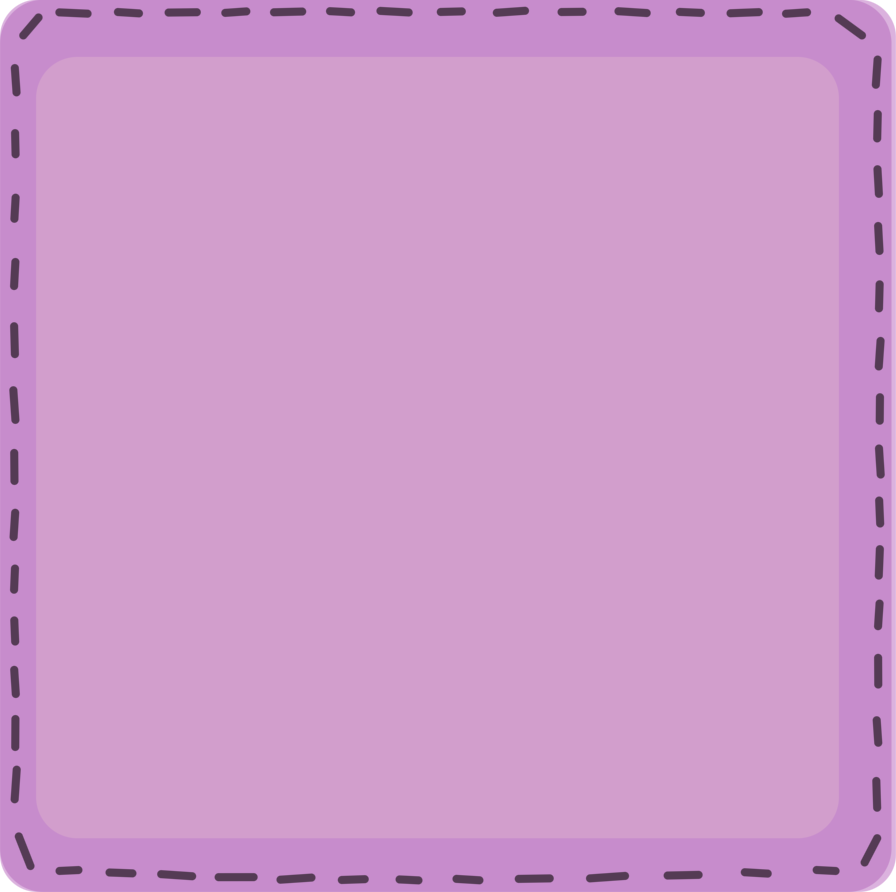
Give the GLSL for this background, as a WebGL 2 fragment shader.

```glsl
#version 300 es
precision highp float;

uniform vec2 u_resolution;
out vec4 fragColor;

const float PI = 3.14159265;
const float THREAD = 0.45;

float roundedBox(vec2 p, vec2 halfSize, float radius) {
    vec2 q = abs(p) - halfSize + radius;
    return length(max(q, 0.0)) + min(max(q.x, q.y), 0.0) - radius;
}

float stroke(vec2 p, vec2 a, vec2 b) {
    vec2 ab = b - a;
    float t = clamp(dot(p - a, ab) / dot(ab, ab), 0.0, 1.0);
    return length(p - a - ab * t) - THREAD;
}

// A row of hand-sewn dashes along x.
// span: first and last centre, level: height and bow,
// drift: harmonics of uneven spacing, size: half length, its swing and rate.
float stitches(vec2 p, int count, vec2 span, vec2 level, vec4 drift, vec3 size) {
    float d = 1e3;
    for (int i = 0; i < count; i++) {
        float n = float(i);
        float t = n / float(count - 1);
        float along = mix(span.x, span.y, t)
                    + dot(drift, sin(PI * t * vec4(1.0, 2.0, 3.0, 4.0)));
        vec2 centre = vec2(along, level.x + level.y * sin(PI * t));
        float tilt = 0.07 * sin(1.3 * n + level.x);
        vec2 reach = vec2(1.0, tilt) * (size.x + size.y * cos(size.z * n));
        d = min(d, stroke(p, centre - reach, centre + reach));
    }
    return d;
}

void main() {
    // Percent of the canvas width
    vec2 p = 100.0 * gl_FragCoord.xy / u_resolution.x;
    float soft = 85.0 / u_resolution.x;

    // Pale backing, border and inner panel
    float backing = roundedBox(p - vec2(50.0, 49.8), vec2(50.0, 49.8), 4.2);
    float border = roundedBox(p - vec2(49.75, 49.8), vec2(49.75, 49.8), 4.9);
    float panel = roundedBox(p - vec2(48.83, 49.6), vec2(44.8, 43.6), 4.6);

    // Seams: top, bottom, left, right
    float seam = stitches(p, 14, vec2(8.2, 88.9), vec2(98.1, 0.15),
                          vec4(-0.83, -0.4, 0.56, -0.07), vec3(1.37, 0.2, PI));
    seam = min(seam, stitches(p, 13, vec2(7.7, 92.2), vec2(2.4, -1.05),
                              vec4(-4.18, 0.4, 0.12, -0.51), vec3(1.5, -0.45, PI / 3.0)));
    seam = min(seam, stitches(p.yx, 13, vec2(12.0, 90.6), vec2(1.75, -0.15),
                              vec4(-3.52, -0.27, 0.34, 0.0), vec3(1.4, 0.25, 0.9)));
    seam = min(seam, stitches(p.yx, 14, vec2(10.9, 91.5), vec2(97.85, 0.35),
                              vec4(0.35, 0.7, 0.61, 0.0), vec3(1.37, 0.12, 3.0)));

    // Slanted corner stitches
    seam = min(seam, stroke(p, vec2(2.6, 95.6), vec2(4.3, 97.6)));
    seam = min(seam, stroke(p, vec2(93.6, 97.5), vec2(96.2, 95.6)));
    seam = min(seam, stroke(p, vec2(2.1, 6.2), vec2(3.4, 2.9)));
    seam = min(seam, stroke(p, vec2(96.5, 3.3), vec2(97.9, 6.0)));

    // Layers from back to front
    vec3 color = vec3(1.0);
    color = mix(color, vec3(0.86, 0.70, 0.87), smoothstep(soft, -soft, backing));
    color = mix(color, vec3(0.78, 0.55, 0.80), smoothstep(soft, -soft, border));
    color = mix(color, vec3(0.825, 0.62, 0.80), smoothstep(soft, -soft, panel));
    color = mix(color, vec3(0.33, 0.23, 0.33), smoothstep(soft, -soft, seam));
    fragColor = vec4(color, 1.0);
}
```
